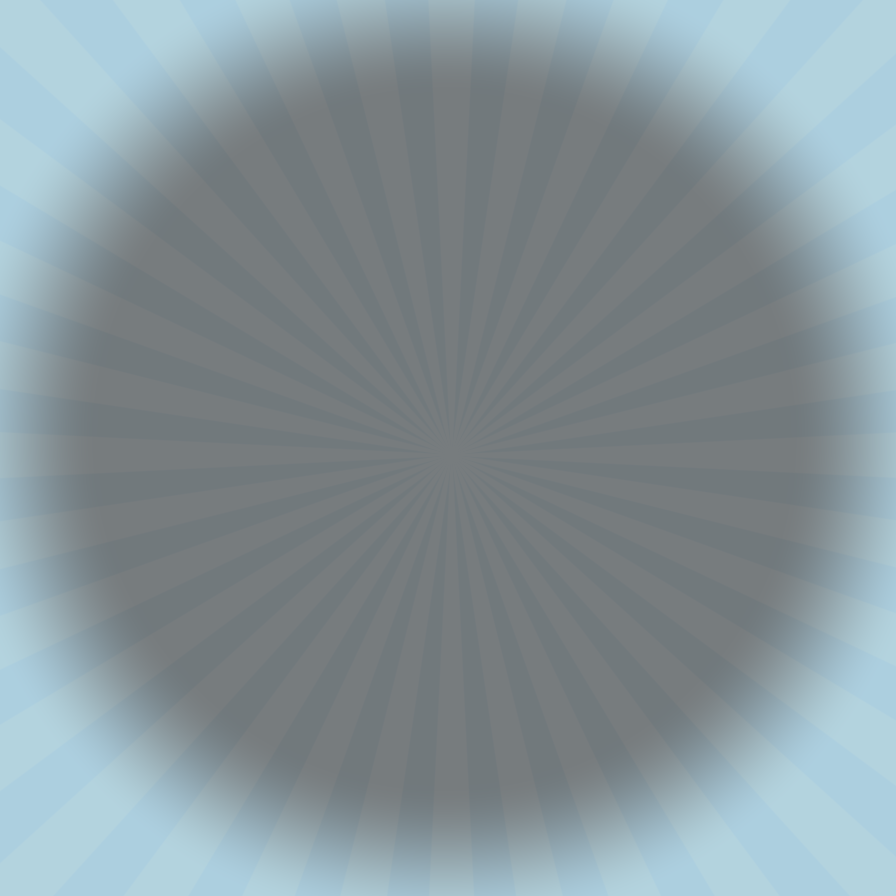
Give the GLSL for this background, as a WebGL 1 fragment shader.

```glsl
precision highp float;
// Pale blue sunburst covered by a soft round slate-grey shade.

uniform vec2 u_resolution;

const float TAU = 6.283185;

// Rays
const vec2 RAY_CENTER = vec2(0.504, 0.492);
const float RAY_COUNT = 32.0;
const float DARK_SHARE = 0.5;     // part of each period taken by the dark ray
const float HUB_RADIUS = 0.02;    // dark rays taper to points here

// Shade
const vec2 SHADE_CENTER = vec2(0.496, 0.510);
const float SHADE_INNER = 0.385;
const float SHADE_OUTER = 0.555;

// Colours
const vec3 SKY_LIGHT = vec3(0.702, 0.827, 0.871);
const vec3 SKY_DARK = vec3(0.676, 0.812, 0.876);
const vec3 SLATE_LIGHT = vec3(0.467, 0.486, 0.494);
const vec3 SLATE_DARK = vec3(0.442, 0.474, 0.488);

// Coverage of the dark rays; light rays lie on the axes.
float darkRays(vec2 p, float pixel) {
  float radius = length(p);
  float period = TAU / RAY_COUNT;
  float angle = atan(p.y, p.x + step(radius, 0.0) * pixel);
  float offset = abs(mod(angle, period) - 0.5 * period);
  float halfWidth = 0.5 * period * DARK_SHARE * (radius - HUB_RADIUS);
  float edge = offset * radius - halfWidth;
  return 1.0 - smoothstep(-pixel, pixel, edge);
}

void main() {
  float side = min(u_resolution.x, u_resolution.y);
  vec2 uv = (gl_FragCoord.xy - 0.5 * u_resolution) / side + 0.5;

  float rays = darkRays(uv - RAY_CENTER, 1.0 / side);
  vec3 sky = mix(SKY_LIGHT, SKY_DARK, rays);
  vec3 slate = mix(SLATE_LIGHT, SLATE_DARK, rays);

  // Soft edge from the shade to the open sky
  float openness = smoothstep(SHADE_INNER, SHADE_OUTER, distance(uv, SHADE_CENTER));
  gl_FragColor = vec4(mix(slate, sky, openness), 1.0);
}
```
